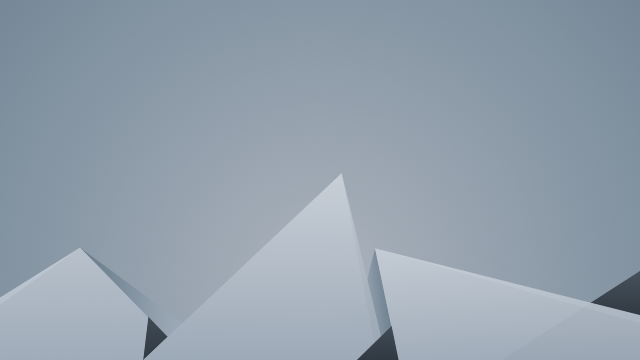
A WebGL 2 fragment shader for this background:

```glsl
#version 300 es
precision highp float;
// Three pale paper-like pyramids stand before a slate-blue radial glow.
// Each facet is a triangle of three signed edge distances, shaded by a
// height gradient and layered from back to front on a 16 by 9 plane.
#define CANVAS vec2(16.0, 9.0)
#define GLOW_CENTER vec2(8.0, 2.0)
#define GLOW_RADIUS 10.6
#define GLOW_INNER vec3(0.67, 0.70, 0.74)
#define GLOW_OUTER vec3(0.46, 0.535, 0.595)
#define FACE_TOP vec3(0.80, 0.825, 0.855)
#define FACE_BASE vec3(0.61, 0.66, 0.715)
#define SIDE_DARK vec3(0.43, 0.50, 0.56)
#define SIDE_LIGHT vec3(0.61, 0.66, 0.71)
#define SHADOW_LOW vec3(0.19, 0.225, 0.26)
#define SHADOW_HIGH vec3(0.27, 0.31, 0.35)
#define FACE_OPACITY 0.95

uniform vec2 u_resolution;
out vec4 fragColor;

// Signed distance to a line, positive on its left side.
float edge(vec2 p, vec2 a, vec2 b) {
    vec2 d = normalize(b - a);
    return d.x * (p.y - a.y) - d.y * (p.x - a.x);
}

float cover(float distanceInside) {
    float pixel = CANVAS.y / u_resolution.y;
    return smoothstep(-0.6 * pixel, 0.6 * pixel, distanceInside);
}

// Antialiased triangle, corners in counterclockwise order.
float triangle(vec2 p, vec2 a, vec2 b, vec2 c) {
    return cover(min(edge(p, a, b), min(edge(p, b, c), edge(p, c, a))));
}

vec3 faceColor(float height) {
    return mix(FACE_BASE, FACE_TOP, clamp(height, 0.0, 1.0));
}

float hash(vec2 p) {
    return fract(sin(dot(p, vec2(12.9898, 78.233))) * 43758.5453);
}

void main() {
    vec2 p = gl_FragCoord.xy / u_resolution * CANVAS;
    vec2 leftApex = vec2(2.0, 2.81);
    vec2 midApex = vec2(8.54, 4.67);
    vec2 rightApex = vec2(9.375, 2.79);

    // Background glow
    float glow = clamp(length(p - GLOW_CENTER) / GLOW_RADIUS, 0.0, 1.0);
    vec3 color = mix(GLOW_INNER, GLOW_OUTER, glow);

    // Left pyramid: receding side, front face, lit rim
    vec3 side = mix(SIDE_DARK, SIDE_LIGHT, smoothstep(2.0, 4.7, p.x));
    color = mix(color, side, triangle(p, leftApex, vec2(4.75, 0.0), vec2(5.81, 0.0)));
    vec3 face = faceColor(0.08 + 0.18 * p.y);
    float rim = cover(edge(p, leftApex, vec2(0.0, 1.38))) ;
    face += 0.035 * (1.0 - rim);
    color = mix(color, face, triangle(p, leftApex, vec2(-4.1, -1.0), vec2(5.73, -1.0)));

    // Dark gap beside the left pyramid
    vec3 shadow = mix(SHADOW_LOW, SHADOW_HIGH, clamp(0.7 * p.y, 0.0, 1.0));
    color = mix(color, shadow, triangle(p, vec2(3.71, 1.08), vec2(3.58, 0.0), vec2(4.19, 0.58)));

    // Narrow side of the right pyramid
    side = mix(SIDE_LIGHT, SIDE_DARK, smoothstep(9.1, 10.0, p.x + 0.1 * p.y));
    color = mix(color, side, triangle(p, rightApex, vec2(8.75, 0.3), vec2(9.9, 0.3)));

    // Middle pyramid with a bevel along its right edge
    face = faceColor(0.03 + 0.2 * p.y);
    float bevel = cover(edge(p, midApex, vec2(9.31, 0.67)));
    face = mix(face, face * 0.96 + 0.01, bevel);
    color = mix(color, face, FACE_OPACITY * triangle(p, midApex, vec2(2.52, -1.0), vec2(9.91, -1.0)));

    // Dark wedge at the right, seen faintly through the right face
    shadow = mix(SHADOW_LOW, SHADOW_HIGH, clamp(p.y - 1.1, 0.0, 1.0));
    color = mix(color, shadow, triangle(p, vec2(17.0, 2.87), vec2(10.99, -1.0), vec2(18.0, -1.0)));

    // Right pyramid: front face with a lit upper rim
    face = faceColor(0.14 + 0.26 * p.y - 0.012 * (p.x - rightApex.x));
    rim = cover(edge(p, rightApex, vec2(16.0, 0.92)));
    face += 0.022 * rim;
    color = mix(color, face, FACE_OPACITY * triangle(p, rightApex, vec2(10.17, -1.0), vec2(24.44, -1.0)));

    // Dark foot between the middle and right pyramids
    shadow = mix(SHADOW_LOW, SHADOW_HIGH, clamp(p.y, 0.0, 1.0));
    color = mix(color, shadow, triangle(p, vec2(9.79, 0.85), vec2(7.9, -1.0), vec2(10.17, -1.0)));

    // Dither against banding
    color += (hash(p) - 0.5) / 255.0;
    fragColor = vec4(color, 1.0);
}
```
